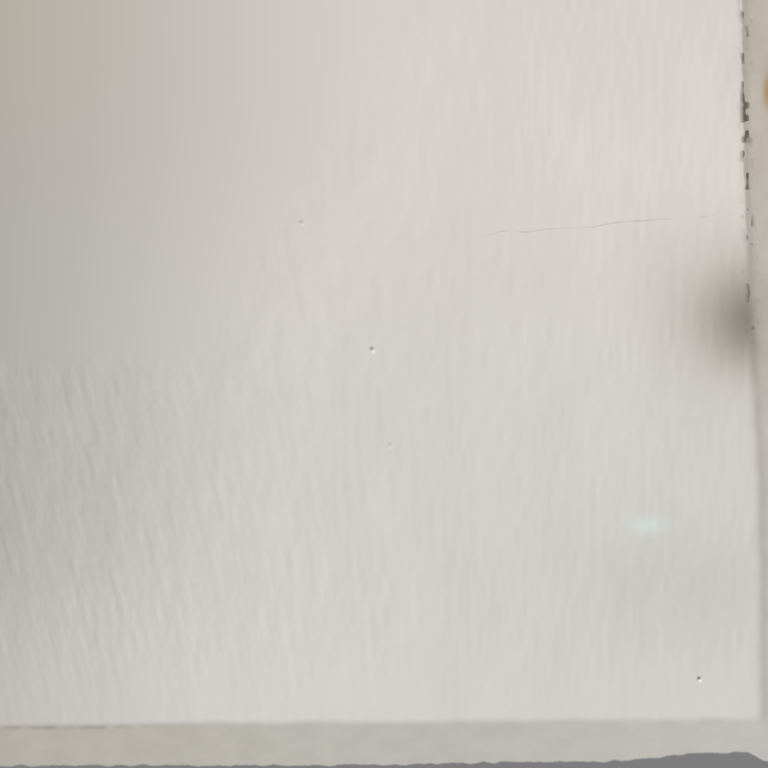
A WebGL 2 fragment shader for this texture:

```glsl
#version 300 es
precision highp float;
uniform vec2 u_resolution;
out vec4 fragColor;

float hash(vec2 p) {
    return fract(sin(dot(p, vec2(127.1, 311.7))) * 43758.5453);
}

float noise(vec2 p) {
    vec2 i = floor(p), f = fract(p);
    f = f * f * (3.0 - 2.0 * f);
    float low = mix(hash(i), hash(i + vec2(1, 0)), f.x);
    float high = mix(hash(i + vec2(0, 1)), hash(i + vec2(1, 1)), f.x);
    return mix(low, high, f.y);
}

float fbm(vec2 p) {
    float sum = 0.0, gain = 0.5;
    for (int i = 0; i < 4; i++) {
        sum += gain * noise(p);
        p = p * 2.03 + 17.3;
        gain *= 0.5;
    }
    return sum;
}

// Soft elliptical spot, 1 at its centre
float glow(vec2 p, vec2 center, vec2 radius) {
    vec2 d = (p - center) / radius;
    return exp(-dot(d, d));
}

// Brushed plaster height, leaning more toward the lower left
float plaster(vec2 p) {
    float lean = 0.24 * (1.0 - smoothstep(0.1, 0.7, p.x));
    vec2 q = vec2(p.x + lean * p.y, p.y);
    return 0.65 * noise(q * vec2(125.0, 30.0)) + 0.35 * fbm(q * vec2(170.0, 75.0));
}

float relief(vec2 p, vec2 toLight) {
    return plaster(p + toLight) - plaster(p - toLight);
}

// Broad light across the wall
vec3 wallColor(vec2 p) {
    vec3 shade = vec3(0.685, 0.672, 0.648);
    vec3 lit = mix(vec3(0.815, 0.812, 0.787), vec3(0.832, 0.812, 0.783), p.y);
    float reach = mix(0.43, 0.56, smoothstep(0.45, 0.95, p.y));
    vec3 col = mix(shade, lit, smoothstep(-0.12, reach, p.x));
    col += 0.055 * glow(p, vec2(0.0, 0.08), vec2(0.3, 0.17));
    col += vec3(0.02, 0.003, -0.016) * glow(p, vec2(0.0, 0.98), vec2(0.16, 0.15));
    col += 0.022 * glow(p, vec2(0.82, 0.8), vec2(0.26, 0.2));
    col -= vec3(0.032, 0.027, 0.026) * glow(p, vec2(0.88, 0.24), vec2(0.17, 0.1));
    return col;
}

// 1 on the rough plaster, 0 on the blurred upper left
float roughMask(vec2 p) {
    float slope = 0.25 + (p.y - 0.53) * 0.58;
    float right = smoothstep(-0.035, 0.035, p.x - slope);
    float below = 1.0 - smoothstep(0.515, 0.545, p.y);
    return max(right, below);
}

// Fine wavering crack, fading at its ends
float crack(vec2 p) {
    float y = 0.696 + 0.08 * (p.x - 0.63) + 0.008 * (noise(vec2(p.x * 35.0, 4.0)) - 0.5);
    float span = smoothstep(0.61, 0.66, p.x) * (1.0 - smoothstep(0.91, 0.96, p.x));
    return span * (1.0 - smoothstep(0.0004, 0.002, abs(p.y - y))) * noise(p * 60.0);
}

// Dark fleck with a light rim on its lower side
float fleck(vec2 p, vec2 center, float radius) {
    float dent = glow(p, center, vec2(radius));
    float rim = glow(p, center + radius * vec2(0.8, -1.5), vec2(radius));
    return 0.5 * rim - dent;
}

void main() {
    vec2 p = gl_FragCoord.xy / u_resolution;
    float rough = roughMask(p);
    vec3 col = wallColor(p);

    // Plaster grain
    float strength = mix(0.10, 0.04, smoothstep(0.1, 0.65, p.x));
    strength *= smoothstep(0.03, 0.2, p.y) * 0.7 + 0.3;
    col += rough * strength * relief(p, vec2(-0.0014, 0.0012));
    col += rough * 0.025 * (fbm(p * vec2(22.0, 9.0)) - 0.47);

    // Cast shadow and cool reflection near the right edge
    col -= vec3(0.21, 0.225, 0.235) * glow(p, vec2(0.985, 0.58), vec2(0.058, 0.06));
    col -= vec3(0.075, 0.08, 0.085) * glow(p, vec2(0.95, 0.60), vec2(0.085, 0.085));
    col += vec3(0.015, 0.05, 0.06) * glow(p, vec2(0.845, 0.316), vec2(0.026, 0.013));

    // Crack and flecks
    col -= 0.08 * crack(p);
    col += 0.24 * fleck(p, vec2(0.484, 0.546), 0.0025);
    col += 0.07 * fleck(p, vec2(0.507, 0.421), 0.0025);
    col += 0.10 * fleck(p, vec2(0.392, 0.711), 0.0025);
    col += 0.35 * fleck(p, vec2(0.910, 0.117), 0.0021);

    // Right return of the wall, its corner softening downward
    float corner = 0.967 + 0.024 * smoothstep(0.9, 0.2, p.y);
    corner += 0.004 * (fbm(vec2(p.y * 45.0, 2.0)) - 0.47);
    float softness = mix(0.011, 0.002, smoothstep(0.45, 0.75, p.y));
    float side = smoothstep(-softness, softness, p.x - corner);
    vec3 sideColor = mix(vec3(0.72, 0.71, 0.69), vec3(0.73, 0.69, 0.645), p.y);
    sideColor += 0.06 * (fbm(p * 55.0) - 0.47);
    col = mix(col, sideColor, side * mix(0.65, 0.9, p.y));
    float chips = smoothstep(0.6, 0.85, noise(p * vec2(150.0, 110.0)));
    float seam = glow(p, vec2(corner + 0.003, p.y), vec2(0.006, 1.0));
    col -= seam * (0.05 + 0.3 * chips * smoothstep(0.5, 0.7, p.y));
    col -= vec3(0.08, 0.15, 0.24) * glow(p, vec2(1.0, 0.88), vec2(0.006, 0.022));

    // Ledge along the foot of the wall
    float top = 0.056 + 0.008 * p.x + 0.005 * (fbm(vec2(p.x * 28.0, 7.0)) - 0.47);
    float ledge = 1.0 - smoothstep(-0.006, 0.006, p.y - top);
    vec3 ledgeColor = mix(vec3(0.70, 0.685, 0.65), vec3(0.745, 0.735, 0.71), p.x);
    ledgeColor += 0.045 * (fbm(p * vec2(40.0, 65.0)) - 0.47);
    col = mix(col, ledgeColor, ledge * 0.9);
    float lip = glow(p, vec2(p.x, top - 0.003), vec2(1.0, 0.003));
    col -= 0.10 * lip * (1.0 - smoothstep(0.03, 0.3, p.x)) * noise(p * vec2(90.0, 20.0));

    // Grey floor showing below the ledge
    float floorTop = mix(0.003, 0.008, smoothstep(0.4, 0.72, p.x));
    floorTop += 0.012 * smoothstep(0.76, 0.95, p.x) - 0.012 * smoothstep(0.97, 1.0, p.x);
    floorTop += 0.005 * (fbm(vec2(p.x * 70.0, 11.0)) - 0.47);
    float ground = 1.0 - smoothstep(-0.002, 0.002, p.y - floorTop);
    col = mix(col, vec3(0.49, 0.49, 0.495), ground);

    fragColor = vec4(clamp(col, 0.0, 1.0), 1.0);
}
```
